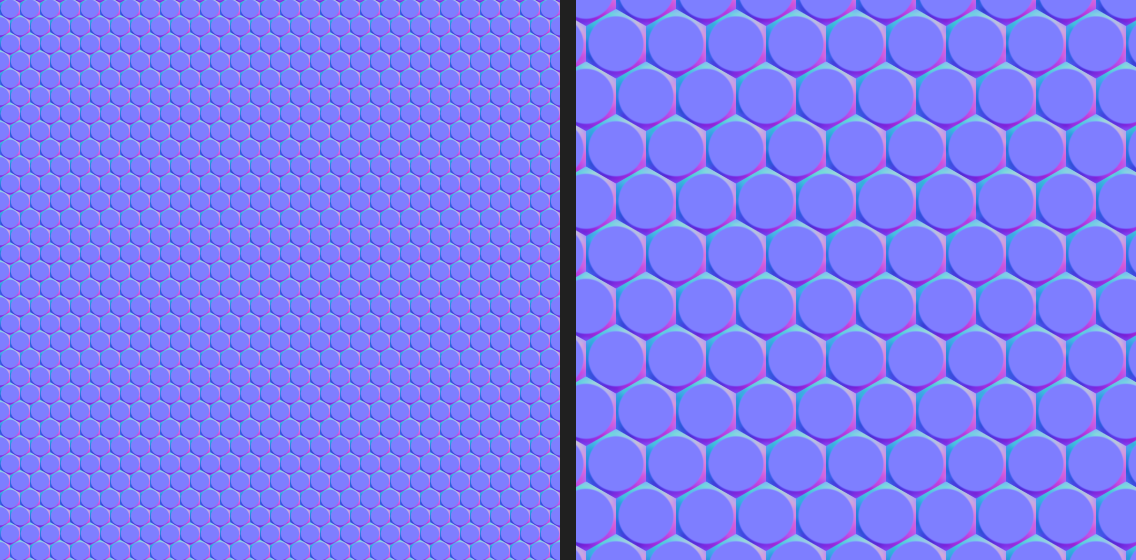
Left: the whole. Right: its middle third, enlarged.
A WebGL 2 fragment shader for this texture map:

```glsl
#version 300 es
precision highp float;
// Tangent-space normal map of round penny tiles in staggered rows, 28 across and 32 down.
uniform vec2 u_resolution;
out vec4 fragColor;

const vec2 GRID = vec2(28.0, 32.0);

// Two random values in 0..1 per lattice cell
vec2 hash2(vec2 cell) {
    uvec2 q = uvec2(cell) * uvec2(1597u, 3812u) + uvec2(71u, 193u);
    uint n = (q.x ^ q.y) * 15973u;
    n = (n ^ (n >> 15u)) * 48271u;
    n ^= n >> 13u;
    return vec2(n & 1023u, (n >> 10u) & 1023u) / 1023.0;
}

// Value noise that wraps after a whole number of cells
vec2 wrappedNoise(vec2 p, vec2 period) {
    vec2 i = floor(p), f = fract(p);
    f = f * f * (3.0 - 2.0 * f);
    vec2 low = mix(hash2(mod(i, period)), hash2(mod(i + vec2(1, 0), period)), f.x);
    vec2 high = mix(hash2(mod(i + vec2(0, 1), period)), hash2(mod(i + 1.0, period)), f.x);
    return mix(low, high, f.y);
}

vec3 tileNormal(vec2 uv) {
    vec2 p = uv * GRID;

    // Nearest disc centre; distances are in column widths
    vec2 offset = vec2(0.0), id = vec2(0.0);
    float radius = 9.0;
    for (float k = -1.0; k <= 1.0; k++) {
        float row = floor(p.y) + k;
        float shift = 0.5 * mod(row, 2.0);
        float column = floor(p.x - shift + 0.5);
        vec2 d = vec2(p.x - shift - column, (p.y - row - 0.5) * GRID.x / GRID.y);
        if (length(d) < radius) {
            radius = length(d);
            offset = d;
            id = mod(vec2(column, row), GRID);
        }
    }

    // Flat face with a slight tilt, then a steep rim that eases into the grout
    float rim = smoothstep(0.442, 0.474, radius);
    float slope = rim * mix(0.66, 0.46, smoothstep(0.49, 0.58, radius));
    vec2 tilt = (hash2(id) - 0.5) * 0.016 - 0.01;
    vec2 grain = (wrappedNoise(uv * GRID * 8.0, GRID * 8.0) - 0.5) * 0.16 * rim;
    vec2 n = offset / max(radius, 0.001) * slope + tilt + grain;
    return vec3(n, sqrt(max(1.0 - dot(n, n), 0.0)));
}

void main() {
    // Average 4 by 4 samples to smooth the thin rims
    vec3 sum = vec3(0.0);
    for (int i = 0; i < 16; i++) {
        vec2 jitter = (vec2(i % 4, i / 4) + 0.5) / 4.0 - 0.5;
        sum += tileNormal((gl_FragCoord.xy + jitter) / u_resolution);
    }
    fragColor = vec4(sum / 16.0 * 0.5 + 0.5, 1.0);
}
```
